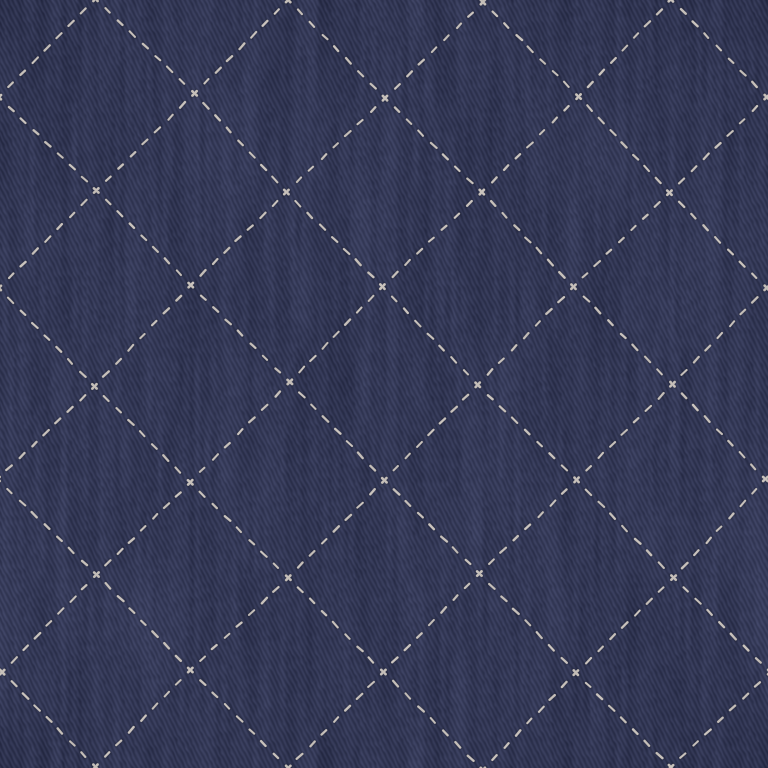
Reproduce this pattern procedurally as a three.js fragment shader.

```glsl
varying vec2 vUv;

const float TAU = 6.28318;
const float GRID = 8.0;       // half diamonds per side: four repeats
const float STITCHES = 8.0;   // stitch intervals along one diamond edge
const float SOFT = 0.0009;    // half width of the smoothed edge

const vec3 CLOTH_DARK = vec3(0.163, 0.181, 0.288);
const vec3 CLOTH_LIGHT = vec3(0.238, 0.258, 0.384);
const vec3 THREAD = vec3(0.79, 0.765, 0.74);

float hash(vec2 p) {
  vec3 q = fract(p.xyx * vec3(0.1031, 0.1030, 0.0973));
  q += dot(q, q.yzx + 33.33);
  return fract((q.x + q.y) * q.z);
}

// Signed random pair in -1..1
vec2 hash2(vec2 p) {
  return vec2(hash(p + 17.0), hash(p + 71.0)) * 2.0 - 1.0;
}

// Value noise that wraps after a whole number of cells
float noise(vec2 uv, vec2 period) {
  vec2 p = uv * period;
  vec2 i = floor(p);
  vec2 f = smoothstep(0.0, 1.0, p - i);
  vec2 lo = mod(i, period);
  vec2 hi = mod(i + 1.0, period);
  return mix(mix(hash(lo), hash(vec2(hi.x, lo.y)), f.x),
             mix(hash(vec2(lo.x, hi.y)), hash(hi), f.x), f.y);
}

// Round-ended stroke around the origin
float stroke(vec2 p, vec2 dir, float halfLength, float radius) {
  float along = clamp(dot(p, dir), -halfLength, halfLength);
  return length(p - dir * along) - radius;
}

// Lattice position of a diamond corner, in half diamonds
vec2 corner(vec2 id) {
  return vec2(id.x + id.y + 1.0, id.x - id.y);
}

// Corner in canvas units, nudged by hand
vec2 knot(vec2 id) {
  vec2 g = corner(id);
  return g / GRID + hash2(mod(g, GRID)) * 0.0038;
}

// Running stitch from one corner to the next
float stitches(vec2 p, vec2 idA, vec2 idB, float family) {
  vec2 a = knot(idA);
  vec2 span = knot(idB) - a;
  float t = dot(p - a, span) / dot(span, span);
  float k = clamp(floor(t * STITCHES + 0.5), 1.0, STITCHES - 1.0);
  vec2 seed = mod(corner(idA), GRID) + vec2(k * 11.0, family * 23.0 + 40.0);
  vec2 wobble = hash2(seed);
  vec2 dir = normalize(span);
  vec2 normal = vec2(-dir.y, dir.x);
  vec2 center = a + span * k / STITCHES + dir * wobble.x * 0.0009 + normal * wobble.y * 0.0005;
  float size = hash(seed + 131.0);
  return stroke(p - center, normalize(dir + normal * wobble.x * 0.08),
                mix(0.0038, 0.0050, size), mix(0.0013, 0.0016, hash(seed + 173.0)));
}

// Small cross sewn over a corner
float crossStitch(vec2 p, vec2 id) {
  vec2 q = p - knot(id);
  vec2 tilt = hash2(mod(corner(id), GRID) + 207.0) * 0.1;
  return min(stroke(q, normalize(vec2(1.0, 1.0 + tilt.x)), 0.0040, 0.0017),
             stroke(q, normalize(vec2(1.0, -1.0 + tilt.y)), 0.0040, 0.0017));
}

float sewing(vec2 uv) {
  vec2 h = uv * GRID;
  vec2 cell = floor((vec2(h.x + h.y, h.x - h.y) - 1.0) * 0.5);
  vec2 right = vec2(1.0, 0.0);
  vec2 up = vec2(0.0, 1.0);
  float d = 1.0;
  for (int i = 0; i < 2; i++) {
    vec2 a = cell + up * float(i);
    vec2 b = cell + right * float(i);
    d = min(d, stitches(uv, a, a + right, 0.0));
    d = min(d, stitches(uv, b, b + up, 1.0));
    d = min(d, min(crossStitch(uv, a), crossStitch(uv, a + right)));
  }
  return d;
}

// Steep twill hatch with uneven vertical yarns
vec3 cloth(vec2 uv) {
  float grain = noise(uv, vec2(160.0, 160.0)) - 0.5;
  float yarn = noise(uv, vec2(144.0, 10.0)) - 0.5;
  float band = noise(uv, vec2(40.0, 6.0)) - 0.5;
  float patchTone = noise(uv, vec2(5.0, 4.0)) - 0.5;
  float twill = cos(TAU * dot(uv, vec2(160.0, 80.0)) + grain * 1.6);
  float tone = 0.5 + 0.36 * twill + 0.3 * grain + 0.5 * yarn + 0.25 * band + 0.2 * patchTone;
  return mix(CLOTH_DARK, CLOTH_LIGHT, tone);
}

void main() {
  float d = sewing(vUv);
  vec3 color = cloth(vUv);
  // Soft shade beside the raised thread
  color *= 1.0 - 0.12 * (1.0 - smoothstep(0.0, 0.003, d));
  vec3 thread = THREAD * (0.96 + 0.06 * noise(vUv, vec2(96.0, 96.0)));
  color = mix(color, thread, 1.0 - smoothstep(-SOFT, SOFT, d));
  gl_FragColor = vec4(color, 1.0);
}
```
